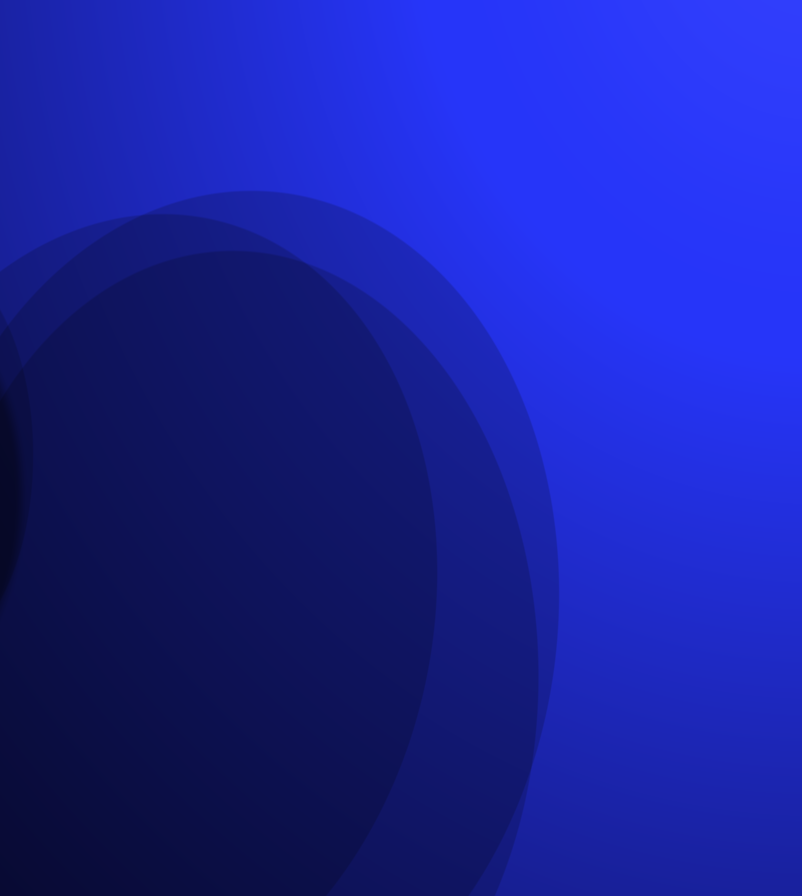
This background is drawn by a Shadertoy shader. Its source:

```glsl
// Deep blue radial gradient overlaid with translucent dark ellipses.

// Approximate signed distance to an ellipse; skew leans it to the right.
float ellipseDistance(vec2 p, vec2 center, vec2 radius, float skew) {
    vec2 q = (p - center) / radius;
    float form = dot(q, q) - 2.0 * skew * q.x * q.y;
    return (sqrt(form / (1.0 - skew * skew)) - 1.0) * min(radius.x, radius.y);
}

// Darkens the colour inside a shape, with an edge of the given softness.
vec3 shade(vec3 color, float dist, float strength, float softness) {
    return color * (1.0 - strength * smoothstep(softness, -softness, dist));
}

// Glow from beyond the upper right corner, fading to navy.
vec3 background(vec2 p) {
    float d = length((p - vec2(0.911, 1.13)) * vec2(1.0, 0.85));
    vec3 royal = vec3(0.150, 0.208, 0.975);
    vec3 navy = vec3(0.062, 0.078, 0.390);
    vec3 color = mix(royal, navy, smoothstep(0.0, 0.06, d - 0.42) * max(d - 0.45, 0.0) / 0.83);
    return color + vec3(0.04, 0.035, 0.01) * smoothstep(0.42, 0.08, d);
}

void mainImage(out vec4 fragColor, in vec2 fragCoord) {
    // Height of the canvas is one unit.
    vec2 p = fragCoord / iResolution.y;
    float edge = 1.0 / iResolution.y;
    vec3 color = background(p);

    // Three large overlapping ellipses.
    color = shade(color, ellipseDistance(p, vec2(0.259, 0.309), vec2(0.365, 0.478), 0.06), 0.18, edge);
    color = shade(color, ellipseDistance(p, vec2(0.260, 0.245), vec2(0.341, 0.475), 0.0), 0.18, edge);
    color = shade(color, ellipseDistance(p, vec2(0.143, 0.311), vec2(0.345, 0.450), 0.113), 0.18, edge);

    // Two small ellipses cut by the left side, the inner one softer.
    color = shade(color, ellipseDistance(p, vec2(-0.078, 0.492), vec2(0.115, 0.221), 0.0), 0.16, edge);
    color = shade(color, ellipseDistance(p, vec2(-0.078, 0.447), vec2(0.102, 0.194), 0.0), 0.36, 0.008);

    fragColor = vec4(color, 1.0);
}
```
